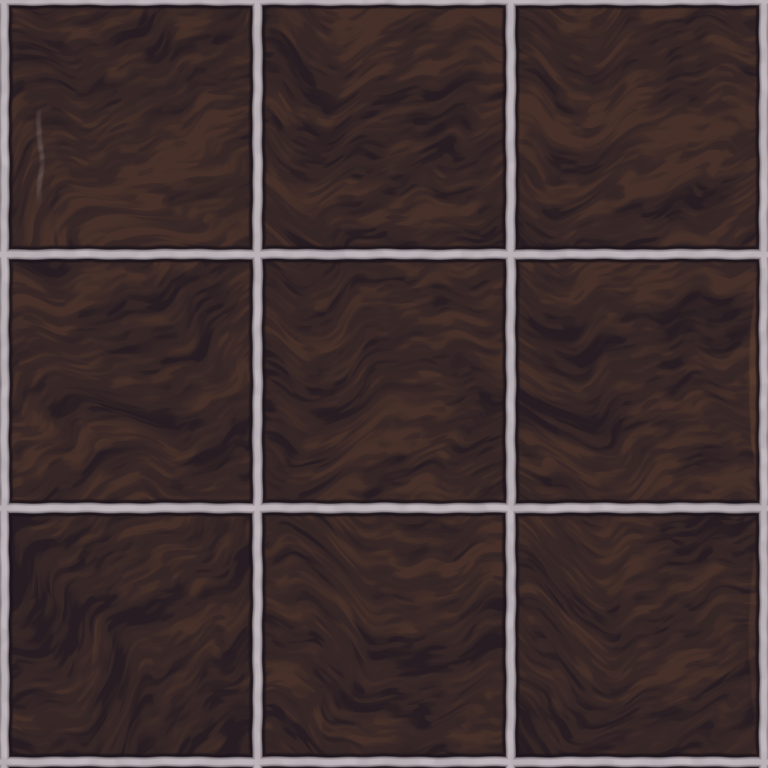
This texture is drawn by a Shadertoy shader. Its source:

```glsl
// Three by three dark wooden tiles set in thin pale grout.
// Each tile has its own grain: stretched soft cellular noise bent by layered
// sines. Dark rims, a fine scratch and pale sapwood arcs add the wear.

const vec2 ORIGIN = vec2(0.0055, 0.0080);  // centre of the first grout crossing
const vec2 PITCH = vec2(0.3298, 0.3305);   // tile plus grout
const float GROUT_HALF = 0.0064;
const float RIM_WIDTH = 0.0065;
const float WOBBLE = 0.0004;
const float EDGE_SOFTNESS = 0.0013;
const float WARP_AMOUNT = 0.085;

const vec3 WOOD_DARK = vec3(0.150, 0.110, 0.130);
const vec3 WOOD_BASE = vec3(0.210, 0.150, 0.150);
const vec3 WOOD_WARM = vec3(0.275, 0.188, 0.160);
const vec3 RIM_COLOR = vec3(0.100, 0.075, 0.100);
const vec3 SAPWOOD = vec3(0.360, 0.245, 0.185);
const vec3 SCRATCH = vec3(0.370, 0.310, 0.300);
const vec3 GROUT_LIGHT = vec3(0.735, 0.700, 0.720);
const vec3 GROUT_SHADE = vec3(0.540, 0.510, 0.530);

vec3 hash3(vec2 p) {
    vec3 q = fract(vec3(p.xyx) * vec3(0.1031, 0.1030, 0.0973));
    q += dot(q, q.yxz + 33.33);
    return fract((q.xxy + q.yzz) * q.zyx);
}

// Random cell values blended by distance: soft flecks without hard borders
float softCells(vec2 p) {
    vec2 cell = floor(p);
    float sum = 0.0, total = 0.0;
    for (int j = -1; j <= 1; j++)
    for (int i = -1; i <= 1; i++) {
        vec2 c = cell + vec2(i, j);
        vec3 h = hash3(c);
        vec2 d = c + 0.15 + 0.7 * h.xy - p;
        float w = exp(-7.0 * dot(d, d));
        sum += w * h.z;
        total += w;
    }
    return sum / total;
}

// Layered sines curl the grain
vec2 bendGrain(vec2 p, vec2 phase) {
    float frequency = 5.0, amount = WARP_AMOUNT;
    for (int i = 0; i < 4; i++) {
        p += amount * sin(frequency * p.yx + phase * 6.283 + float(i) * 1.7);
        frequency *= 1.9;
        amount *= 0.48;
    }
    return p;
}

vec3 woodColor(vec2 local, vec2 id, vec2 uv) {
    vec3 seed = hash3(id + 7.0);
    vec2 p = local - 0.5;

    // The first column runs diagonally, the others nearly level
    float angle = (id.x < 0.5 ? 0.55 : 0.0) + 0.25 * (seed.z - 0.5);
    float c = cos(angle), s = sin(angle);
    p = mat2(c, -s, s, c) * p;
    p.y -= (seed.x - 0.3) * 0.7 * p.x * p.x;
    p = bendGrain(p, seed.xy) + 20.0 + id * 13.0;

    float broad = softCells(p * vec2(2.5, 7.0));
    float streak = softCells(p * vec2(6.0, 23.0));
    float fiber = softCells(p * vec2(16.0, 55.0));
    float ripple = sin(p.y * 75.0 + 3.0 * sin(p.x * 9.0) + broad * 8.0);
    float tone = 0.30 * broad + 0.40 * streak + 0.30 * fiber
               + 0.035 * ripple * streak
               + 0.15 * (uv.y - 0.5) + 0.05 * (uv.x - 0.5);

    vec3 color = mix(WOOD_DARK, WOOD_BASE, smoothstep(0.20, 0.46, tone));
    color = mix(color, WOOD_WARM, smoothstep(0.48, 0.78, tone));

    // Sapwood arcs on the right of the two lower rows
    float arcX = 0.935 + 0.18 * (local.y - 0.5) * (local.y - 0.5);
    float arc = smoothstep(0.0, 0.012, local.x - arcX)
              * (1.0 - smoothstep(0.025, 0.055, local.x - arcX))
              * (1.0 - smoothstep(0.22, 0.42, abs(local.y - 0.5)));
    float hasArc = step(1.5, id.x) * (1.0 - step(1.5, id.y));
    color = mix(color, SAPWOOD, arc * hasArc * mix(0.4, 0.75, id.y) * (0.6 + 0.5 * streak));

    // Faint upright scratch in the upper left tile
    float scratchX = 0.142 + 0.006 * sin(local.y * 21.0);
    float scratch = (1.0 - smoothstep(0.003, 0.016, abs(local.x - scratchX)))
                  * (1.0 - smoothstep(0.12, 0.21, abs(local.y - 0.39)));
    float hasScratch = step(1.5, id.y) * (1.0 - step(0.5, id.x));
    return mix(color, SCRATCH, scratch * hasScratch * (0.3 + 0.6 * fiber));
}

void mainImage(out vec4 fragColor, in vec2 fragCoord) {
    vec2 uv = fragCoord / iResolution.xy;
    float soft = max(EDGE_SOFTNESS, 0.75 / min(iResolution.x, iResolution.y));

    // Tile grid with slightly uneven joints
    vec2 wavy = uv + WOBBLE * (sin(uv.yx * 47.0) + sin(uv.yx * 131.0 + 2.0));
    vec2 grid = (wavy - ORIGIN) / PITCH;
    vec2 id = floor(grid);
    vec2 local = fract(grid);
    vec2 toJoint = (0.5 - abs(local - 0.5)) * PITCH;
    float joint = min(toJoint.x, toJoint.y);

    // Wood with a dark rim, heaviest below the upper joint
    vec3 color = woodColor(local, id, uv);
    float rimWidth = RIM_WIDTH * (1.0 + 0.35 * step(0.97, local.y));
    float rim = 1.0 - smoothstep(0.25, 1.0, (joint - GROUT_HALF) / rimWidth);
    color = mix(color, RIM_COLOR, 0.85 * rim);

    // Rounded grout, lightly mottled
    vec3 grout = mix(GROUT_LIGHT, GROUT_SHADE, smoothstep(0.35, 0.90, joint / GROUT_HALF));
    grout *= 0.96 + 0.07 * softCells(uv * 60.0);
    color = mix(grout, color, smoothstep(-soft, soft, joint - GROUT_HALF));
    fragColor = vec4(color, 1.0);
}
```
